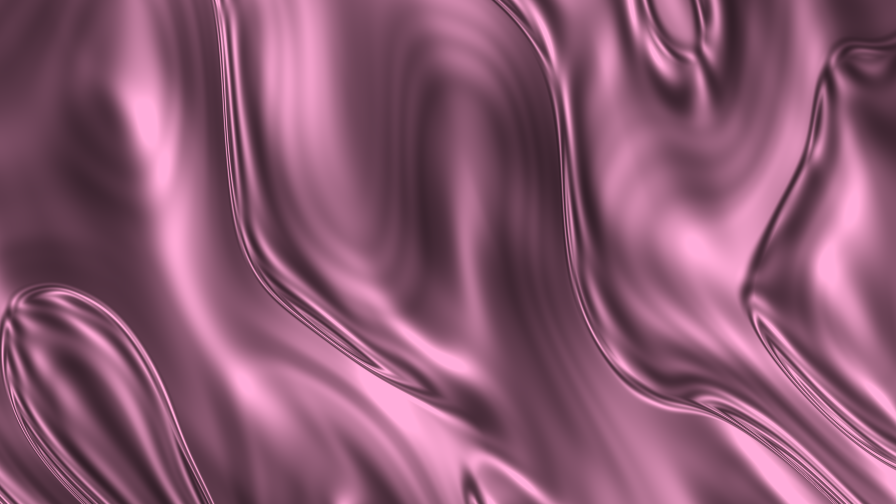
Reproduce this background procedurally as a WebGL 1 fragment shader.

```glsl
precision highp float;

uniform vec2 u_resolution;

// Flow layout, in units of the canvas height
const vec2 ACROSS = vec2(0.866, 0.5);
const vec2 ALONG = vec2(0.5, -0.866);
const vec2 CELL = vec2(0.38, 1.05);
const vec2 OFFSET = vec2(3.7, 1.9);
const float BEND = 0.075;
const float TREND = 0.25;
const float RIPPLE = 0.06;

// Folds and reflections
const float FOLDS = 2.2;
const float FOLD_STEEPNESS = 5.0;
const float FOLD_DECAY = 6.0;
const float STREAKS = 16.0;
const float STREAK_GAIN = 1.0;
const float PATCH_GAIN = 1.5;

// Tone
const float MID_TONE = 0.52;
const float CONTRAST = 0.4;
const vec3 TINT = vec3(1.0, 0.59, 0.78);
const vec3 HIGHLIGHT_TINT = vec3(0.0, 0.075, 0.06);

const float STEP = 0.002;
const int SAMPLES = 2;

vec2 randomDirection(vec2 cell) {
  float angle = 6.2832 * fract(sin(dot(cell, vec2(127.1, 311.7))) * 43758.5);
  return vec2(cos(angle), sin(angle));
}

float gradientNoise(vec2 p) {
  vec2 i = floor(p);
  vec2 f = p - i;
  vec2 u = f * f * f * (f * (f * 6.0 - 15.0) + 10.0);
  vec2 e = vec2(1.0, 0.0);
  float a = dot(randomDirection(i), f);
  float b = dot(randomDirection(i + e.xy), f - e.xy);
  float c = dot(randomDirection(i + e.yx), f - e.yx);
  float d = dot(randomDirection(i + e.xx), f - e.xx);
  return mix(mix(a, b, u.x), mix(c, d, u.x), u.y);
}

// Bent coordinates: x across the flow, y along it, in cells
vec2 flowCoords(vec2 p) {
  p += BEND * sin(vec2(3.4, 2.1) * p.yx + vec2(0.6, 2.0));
  return vec2(dot(p, ACROSS), dot(p, ALONG)) / CELL + OFFSET;
}

float surfaceHeight(vec2 p) {
  vec2 q = flowCoords(p);
  return gradientNoise(q) + TREND * q.x
       + RIPPLE * gradientNoise(q * vec2(2.7, 2.1) + 9.0);
}

// Steep crest at each level: abrupt on one side, gradual on the other
float foldProfile(float level) {
  float f = fract(level);
  return max(exp(-FOLD_DECAY * f), smoothstep(0.9, 1.0, f));
}

// Reflected light, roughly centred on zero with unit spread
float reflection(vec2 p) {
  float h = surfaceHeight(p);
  vec2 slope = vec2(surfaceHeight(p + STEP * ACROSS) - h,
                    surfaceHeight(p + STEP * ALONG) - h) * CELL.x / STEP;
  vec2 tilt = slope * (1.0 + FOLD_STEEPNESS * foldProfile(FOLDS * h));

  vec2 q = flowCoords(p);
  float drift = gradientNoise(q * vec2(0.9, 0.8) + 21.0);
  float streak = gradientNoise(vec2(h * STREAKS, q.y * 1.2));
  float glow = gradientNoise(q * vec2(1.6, 1.3) + 47.0);

  float light = sin(2.6 * tilt.x + 3.0 * drift + 0.3);
  light += 0.5 * sin(4.7 * tilt.x - 5.0 * tilt.y + 2.0);
  return light + STREAK_GAIN * streak + PATCH_GAIN * glow;
}

vec3 metalColour(float light) {
  float tone = min(MID_TONE * exp(CONTRAST * light), 1.02);
  return tone * (TINT + HIGHLIGHT_TINT * tone);
}

void main() {
  vec3 colour = vec3(0.0);
  // Supersample to smooth the thin fold lines
  for (int y = 0; y < SAMPLES; y++) {
    for (int x = 0; x < SAMPLES; x++) {
      vec2 jitter = (vec2(float(x), float(y)) + 0.5) / float(SAMPLES) - 0.5;
      vec2 p = (gl_FragCoord.xy + jitter) / u_resolution.y;
      colour += metalColour(reflection(p));
    }
  }
  gl_FragColor = vec4(colour / float(SAMPLES * SAMPLES), 1.0);
}
```
